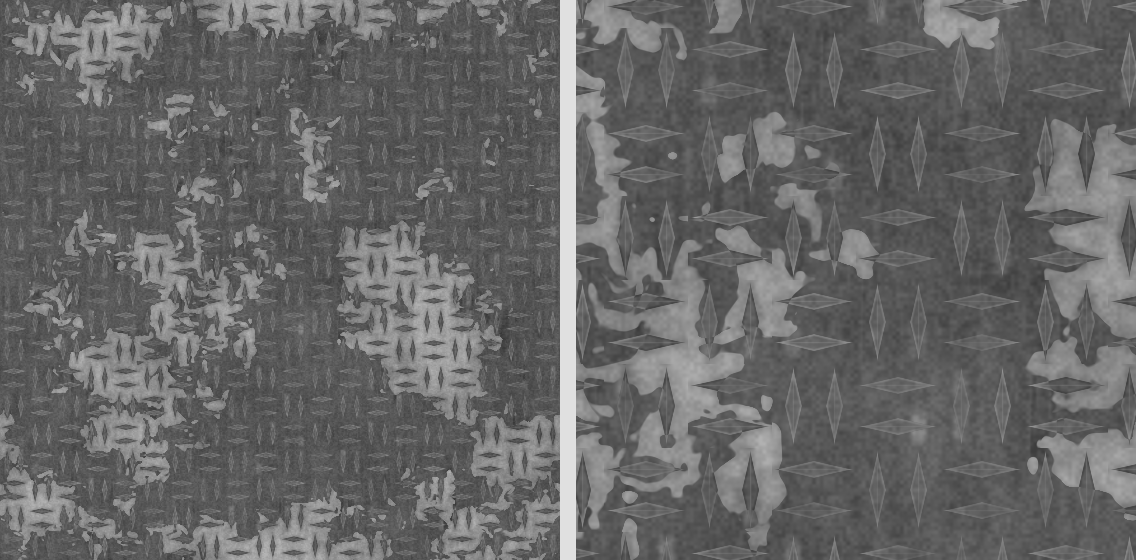
Left: the whole. Right: its middle third, enlarged.
Reproduce this texture procedurally as a Shadertoy shader.

```glsl
const float TAU = 6.2831853;
const float CELLS = 20.0; // lug pairs across and down, alternating in direction

float hash(vec2 p) {
    vec3 q = fract(vec3(p.xyx) * 0.1031);
    q += dot(q, q.yzx + 33.33);
    return fract((q.x + q.y) * q.z);
}

// Wraps whole cell numbers; the half cell guards against rounding in the division
vec2 wrapCell(vec2 cell, vec2 period) {
    return floor(cell - period * floor((cell + 0.5) / period) + 0.5);
}

// Value noise on the unit square that wraps after a whole number of cells
float noise(vec2 uv, vec2 period, float seed) {
    vec2 p = uv * period, i = floor(p), f = fract(p);
    f = f * f * (3.0 - 2.0 * f);
    vec2 a = wrapCell(i, period) + seed, b = wrapCell(i + 1.0, period) + seed;
    return mix(mix(hash(a), hash(vec2(b.x, a.y)), f.x),
               mix(hash(vec2(a.x, b.y)), hash(b), f.x), f.y);
}

float fbm(vec2 uv, vec2 period, float gain, float seed) {
    float sum = 0.0, total = 0.0, amp = 1.0;
    for (int k = 0; k < 5; k++) {
        sum += amp * noise(uv, period, seed + float(k) * 17.0);
        total += amp;
        amp *= gain;
        period *= 2.0;
    }
    return sum / total;
}

// Signed distance across a pair of slender, pointed lugs; y holds the offset from the ridge
vec2 lugPair(vec2 g) {
    vec2 f = fract(g) - 0.5;
    if (mod(floor(g.x) + floor(g.y), 2.0) > 0.5) f = f.yx;
    float across = abs(f.y) - 0.245;
    float halfWidth = 0.118 * pow(max(1.0 - abs(f.x) / 0.54, 0.0), 1.1) - 0.016;
    return vec2(abs(across) - halfWidth, across);
}

// Broad spread of worn areas plus torn, flaky detail; positive where paint is gone
float wearField(vec2 uv) {
    vec2 warp = vec2(noise(uv, vec2(44.0), 211.0), noise(uv, vec2(44.0), 307.0)) - 0.5;
    vec2 torn = uv + warp * 0.02;
    float band = 0.5 + 0.5 * cos(TAU * (uv.y - 0.41));
    float lowBand = 0.5 + 0.5 * cos(TAU * (uv.y - 0.01));
    float spread = 0.48 + 0.46 * cos(2.0 * TAU * (uv.x - 0.26)) + 0.14 * cos(TAU * (uv.x - 0.85));
    spread = 0.28 * band * band * spread + 0.15 * pow(lowBand, 9.0) - 0.175;
    float flakes = smoothstep(0.72, 0.95, noise(torn, vec2(60.0), 911.0));
    return spread + 1.1 * (fbm(torn, vec2(9.0), 0.66, 41.0) - 0.5) + 0.12 * flakes;
}

// Soft upright smudges in line with the lugs
float smudges(vec2 uv) {
    vec2 g = uv * CELLS * 2.0, id = floor(g);
    vec2 f = abs(fract(g) - 0.5);
    float shape = smoothstep(0.26, 0.1, f.x) * smoothstep(0.5, 0.2, f.y);
    return shape * smoothstep(0.78, 1.0, hash(id + 97.0));
}

void mainImage(out vec4 fragColor, in vec2 fragCoord) {
    vec2 uv = fragCoord / iResolution.xy;
    float aa = CELLS / iResolution.y;

    vec2 pair = lugPair(uv * CELLS);
    float lug = smoothstep(0.5 * aa, -0.5 * aa, pair.x);
    float rim = smoothstep(0.02 + 0.5 * aa, 0.0, abs(pair.x + 0.01)) * lug;
    float ridge = smoothstep(0.01 + 0.5 * aa, 0.0, abs(pair.y)) * lug;
    float halo = smoothstep(0.12, 0.0, pair.x);

    float wear = wearField(uv) - 0.04 * halo;
    float bare = smoothstep(-0.008, 0.008, wear);
    float cloud = fbm(uv, vec2(14.0), 0.6, 503.0) - 0.5;
    float grain = noise(uv, vec2(440.0), 601.0) + 0.6 * noise(uv, vec2(230.0), 643.0) - 0.8;
    float streak = noise(uv, vec2(170.0, 30.0), 701.0);
    float patchy = noise(uv, vec2(30.0), 809.0);

    // Grey paint with vertical scuffs, darkest beside the worn areas
    float paint = 0.34 + 0.10 * cloud + 0.06 * (streak - 0.5);
    float scuff = smoothstep(0.55, 0.9, streak) * smoothstep(0.3, 0.7, patchy);
    paint -= scuff * mix(0.04, 0.10, smoothstep(-0.22, -0.02, wear));
    paint += 0.10 * smudges(uv) * (0.5 + streak);
    float paintedLug = 0.36 + 0.10 * cloud + 0.035 * patchy;
    paintedLug += (0.075 * rim + 0.045 * ridge) * (0.5 + patchy);
    paint = mix(paint, paintedLug, lug);

    // Bare metal, paler toward the middle of each patch
    float metal = 0.535 + 0.42 * clamp(wear, 0.0, 0.2) + 0.22 * cloud;
    metal += 0.05 * (streak - 0.5) - 0.05 * halo;
    float darkLug = 0.35 + 0.12 * cloud - 0.05 * rim + 0.06 * ridge;
    metal = mix(metal, darkLug, lug);

    float shade = mix(paint, metal, bare) + 0.07 * grain;
    fragColor = vec4(vec3(shade), 1.0);
}
```
